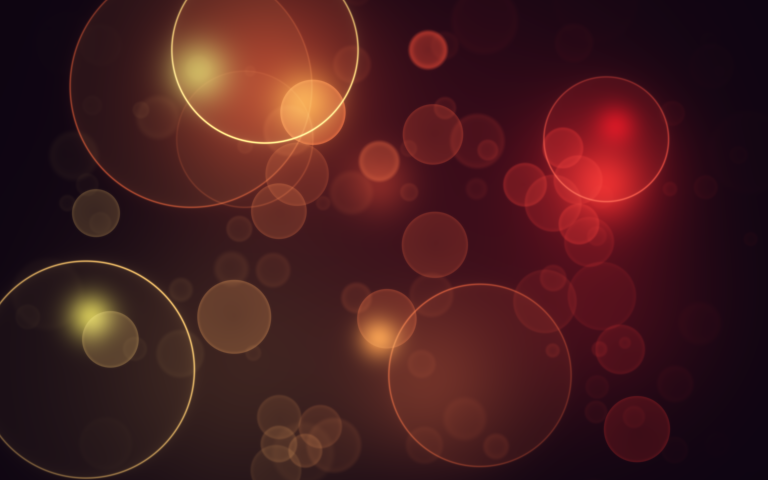
Write a Shadertoy shader that draws this background.

```glsl
// Warm bokeh: soft pools of light over a dark plum ground, overlapped by
// translucent lens discs and a few large thin rings. Small discs come from
// jittered cells and spiral clusters; tint runs from gold (left) to red (right).

const vec3 PLUM   = vec3(0.052, 0.018, 0.068);
const vec3 GOLD   = vec3(0.80, 0.62, 0.30);
const vec3 ORANGE = vec3(1.00, 0.38, 0.17);
const vec3 RED    = vec3(1.00, 0.16, 0.11);
const vec3 LEMON  = vec3(1.00, 0.86, 0.45);
const float RIM_WIDTH = 0.0015;  // disc outline, in canvas heights
const float RIM_GAIN = 0.35;
const float RING_WIDTH = 0.0022; // large ring outline
const float SCATTER_GAIN = 0.13;
const float GOLDEN_ANGLE = 2.4;

vec2 p;   // position in canvas heights
vec3 col; // light gathered so far

float hash(vec2 cell) {
    return fract(sin(dot(cell, vec2(127.1, 311.7))) * 43758.5);
}

vec3 tintAt(vec2 c) {
    float t = c.x + 0.35 * (c.y - 0.4);
    vec3 warm = mix(GOLD, ORANGE, smoothstep(0.25, 0.8, t));
    return mix(warm, RED, smoothstep(0.85, 1.3, t));
}

// Screen blending keeps overlapping lights from clipping.
void addLight(vec3 light) {
    col += clamp(light, 0.0, 1.0) * (1.0 - col);
}

void glow(vec2 c, float r, vec3 light) {
    vec2 d = (p - c) / r;
    addLight(light * exp(-dot(d, d)));
}

// A filled disc with a slightly brighter rim.
void disc(vec2 c, float r, float gain, float soft) {
    float d = length(p - c) - r;
    float w = 0.8 / iResolution.y + soft;
    float rim = exp(-pow((d + w) / (RIM_WIDTH + w), 2.0));
    float body = smoothstep(w, -w, d) * (1.0 + 0.2 * d / r);
    addLight(tintAt(c) * gain * (body + RIM_GAIN * rim));
}

// A thin outline, brightest toward the angle "lit".
void ring(vec2 c, float r, vec3 line, float fill, float lit) {
    vec2 v = p - c;
    float d = length(v) - r;
    float w = max(RING_WIDTH, 0.7 / iResolution.y);
    float facing = 0.5 + 0.5 * cos(atan(v.y, v.x) - lit);
    float edge = exp(-d * d / (w * w)) + 0.12 * exp(-abs(d) / 0.01);
    addLight(tintAt(c) * fill * smoothstep(w, -w, d) + line * edge * mix(0.4, 1.0, facing));
}

// One jittered disc per occupied cell.
void scatter(float size, float density, float seed) {
    vec2 home = floor(p / size);
    for (int k = 0; k < 9; k++) {
        vec2 cell = home + vec2(k % 3 - 1, k / 3 - 1);
        vec2 key = cell + seed;
        vec2 c = (cell + 0.2 + 0.6 * vec2(hash(key), hash(key + 17.3))) * size;
        float r = size * mix(0.13, 0.36, hash(key + 41.9));
        float lit = step(hash(key + 73.1), density) * mix(0.4, 1.0, hash(key + 9.7));
        float reach = length((c - vec2(0.8, 0.46)) / vec2(0.85, 0.65));
        disc(c, r, SCATTER_GAIN * lit * smoothstep(1.15, 0.35, reach), 0.02 * size);
    }
}

// Discs on a sunflower spiral around c.
void cluster(vec2 c, float spread, int count, float r, float gain, float turn) {
    for (int i = 0; i < count; i++) {
        float k = float(i), a = GOLDEN_ANGLE * k + turn;
        float vary = hash(vec2(k, turn));
        vec2 at = c + spread * sqrt((k + 0.3) / float(count)) * vec2(cos(a), sin(a));
        disc(at, r * mix(0.7, 1.15, vary), gain * mix(1.0, 0.6, vary), 0.001);
    }
}

void mainImage(out vec4 fragColor, in vec2 fragCoord) {
    p = fragCoord / iResolution.y;
    col = PLUM;
    // Broad pools of colour
    glow(vec2(0.90, 0.62), 0.44, vec3(0.17, 0.025, 0.03));
    glow(vec2(0.55, 0.82), 0.20, vec3(0.52, 0.16, 0.07));
    glow(vec2(0.50, 0.24), 0.32, vec3(0.17, 0.12, 0.055));
    glow(vec2(0.90, 0.20), 0.17, vec3(0.27, 0.12, 0.06));
    glow(vec2(1.25, 0.36), 0.22, vec3(0.18, 0.025, 0.025));
    glow(vec2(1.25, 0.64), 0.15, vec3(0.46, 0.04, 0.04));
    glow(vec2(0.79, 0.62), 0.07, vec3(0.36, 0.10, 0.05));
    // Scattered and clustered lights
    scatter(0.27, 0.6, 3.0);
    scatter(0.16, 0.4, 29.0);
    scatter(0.08, 0.16, 61.0);
    cluster(vec2(1.16, 0.60), 0.10, 5, 0.055, 0.26, 4.4);
    cluster(vec2(1.22, 0.36), 0.15, 4, 0.065, 0.14, 0.6);
    cluster(vec2(0.60, 0.08), 0.08, 5, 0.047, 0.17, 3.4);
    // Leading discs
    disc(vec2(0.652, 0.766), 0.068, 0.50, 0.0);
    disc(vec2(0.619, 0.637), 0.066, 0.18, 0.0);
    disc(vec2(0.581, 0.560), 0.058, 0.22, 0.0);
    disc(vec2(0.902, 0.720), 0.063, 0.22, 0.0);
    disc(vec2(0.906, 0.490), 0.069, 0.20, 0.0);
    disc(vec2(0.790, 0.664), 0.042, 0.30, 0.003);
    disc(vec2(0.892, 0.896), 0.040, 0.40, 0.003);
    disc(vec2(0.488, 0.340), 0.077, 0.28, 0.0);
    disc(vec2(0.200, 0.556), 0.050, 0.23, 0.0);
    disc(vec2(0.230, 0.293), 0.059, 0.28, 0.0);
    disc(vec2(0.806, 0.336), 0.062, 0.25, 0.0);
    disc(vec2(1.327, 0.106), 0.069, 0.18, 0.0);
    // Hot cores
    glow(vec2(0.415, 0.850), 0.064, vec3(0.58, 0.62, 0.26));
    glow(vec2(0.635, 0.785), 0.065, vec3(0.85, 0.48, 0.13));
    glow(vec2(0.190, 0.340), 0.048, vec3(0.76, 0.72, 0.26));
    glow(vec2(0.790, 0.295), 0.042, vec3(0.88, 0.50, 0.18));
    glow(vec2(1.260, 0.615), 0.070, vec3(0.76, 0.10, 0.06));
    glow(vec2(1.283, 0.737), 0.042, vec3(0.66, 0.02, 0.03));
    // Large rings
    ring(vec2(0.552, 0.896), 0.194, LEMON * 0.95, 0.15, -1.6);
    ring(vec2(0.398, 0.820), 0.252, ORANGE * 0.45, 0.10, -2.2);
    ring(vec2(0.510, 0.710), 0.142, ORANGE * 0.20, 0.05, -1.0);
    ring(vec2(0.179, 0.230), 0.226, GOLD * 0.95, 0.05, 0.8);
    ring(vec2(1.000, 0.218), 0.190, ORANGE * 0.48, 0.09, 2.5);
    ring(vec2(1.263, 0.710), 0.130, vec3(0.62, 0.20, 0.13), 0.13, -1.6);
    fragColor = vec4(col, 1.0);
}
```
